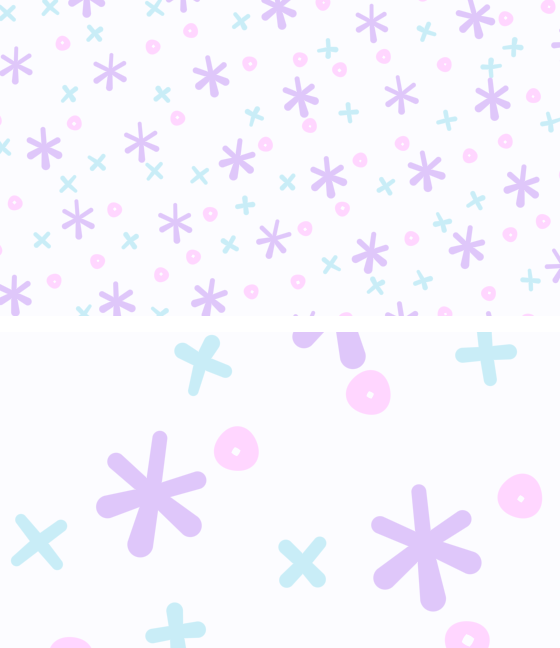
Top: the whole. Bottom: its middle third, enlarged.
This pattern is drawn by a Shadertoy shader. Its source:

```glsl
// Pastel confetti: hand-cut lilac asterisks, pink rings and aqua crosses on white.
// A turned, jittered and gently warped grid deals out the shapes; each one is a
// distance function, and the nearest distance per kind gives a smooth-edged layer.

const vec3 PAPER = vec3(0.99, 0.99, 1.0);
const vec3 LILAC = vec3(0.875, 0.78, 0.98);
const vec3 PINK  = vec3(1.0, 0.84, 1.0);
const vec3 AQUA  = vec3(0.79, 0.93, 0.97);

// Lengths are fractions of the canvas height.
const float CELL        = 0.136;
const float GRID_TURN   = 0.36;
const float WARP        = 0.022;
const float STAR_JITTER = 0.24;   // in cells
const float BIT_JITTER  = 0.48;   // in cells
const float STAR_ARM    = 0.056;
const float STAR_ROOT   = 0.008;
const float TIP_THIN    = 0.0075;
const float TIP_FAT     = 0.0130;
const float CROSS_ARM   = 0.027;
const float CROSS_WIDTH = 0.0072;
const float RING_RADIUS = 0.0235;
const float HOLE_RADIUS = 0.0062;
const float RING_SHARE  = 0.5;    // of the mixed slots
const float CROSS_SHARE = 0.3;    // of the mixed slots
const float PI = 3.14159;

float hash(vec2 p) {
    return fract(sin(dot(p, vec2(127.1, 311.7))) * 43758.545);
}

mat2 turn(float a) {
    return mat2(cos(a), sin(a), -sin(a), cos(a));
}

// Rounded arm from the origin to tip, its radius going from r0 to r1.
float arm(vec2 p, vec2 tip, float r0, float r1) {
    float t = clamp(dot(p, tip) / dot(tip, tip), 0.0, 1.0);
    return length(p - tip * t) - mix(r0, r1, t);
}

// Six arms, slim at the top and heavy at the bottom.
float asterisk(vec2 p, vec2 id) {
    float girth = mix(0.82, 1.05, step(0.5, hash(id + 7.3)));
    float d = 1.0;
    for (int i = 0; i < 6; i++) {
        float k = float(i);
        float wobble = hash(id + k * 1.7) - 0.5;
        float a = PI * (0.5 + k / 3.0) + 0.16 * wobble;
        vec2 dir = vec2(cos(a), sin(a));
        float len = STAR_ARM * (0.82 + 0.18 * abs(dir.y) + 0.12 * wobble) * mix(0.9, 1.0, girth);
        float tip = mix(TIP_THIN, TIP_FAT, 0.5 - 0.5 * dir.y) * girth;
        d = min(d, arm(p, dir * len, STAR_ROOT * girth, tip));
    }
    return d;
}

// Four uneven arms laid as an X.
float crossShape(vec2 p, vec2 id) {
    float d = 1.0;
    for (int i = 0; i < 4; i++) {
        float k = float(i);
        float wobble = hash(id + k * 2.3) - 0.5;
        float a = PI * (0.25 + 0.5 * k) + 0.3 * wobble;
        vec2 tip = vec2(cos(a), sin(a)) * CROSS_ARM * (1.0 + 0.4 * wobble);
        d = min(d, arm(p, tip, CROSS_WIDTH, CROSS_WIDTH * (1.0 - 0.5 * wobble)));
    }
    return d;
}

// Wobbly disc with a small, diamond-like hole off its centre.
float ring(vec2 p, vec2 id) {
    float phase = 6.28 * hash(id + 3.1);
    float a = atan(p.y, p.x);
    float disc = length(p) - RING_RADIUS * (1.0 + 0.04 * sin(3.0 * a + phase));
    vec2 q = abs(p - 0.0025 * vec2(cos(phase), sin(phase)));
    float hole = mix(length(q), q.x + q.y, 0.6) - HOLE_RADIUS * mix(0.6, 1.1, hash(id + 5.9));
    return max(disc, -hole);
}

void mainImage(out vec4 fragColor, in vec2 fragCoord) {
    vec2 p = fragCoord / iResolution.y;
    mat2 grid = turn(GRID_TURN);
    vec2 home = floor(p * grid / CELL);
    float star = 1.0, rings = 1.0, crosses = 1.0;

    for (int y = -1; y <= 1; y++)
    for (int x = -1; x <= 1; x++) {
        vec2 id = home + vec2(x, y);

        // Slots of four: asterisk, ring, mixed, cross
        float slot = mod(id.x + 2.0 * id.y, 4.0);
        bool isStar = slot < 0.5;
        vec2 jitter = vec2(hash(id), hash(id + 19.7)) - 0.5;
        vec2 center = grid * (id + 0.5 + jitter * (isStar ? STAR_JITTER : BIT_JITTER)) * CELL;
        center += WARP * sin(7.0 * center.yx + vec2(1.0, 4.0));

        // Upright on the left, freely tilted towards the right
        float tilt = (hash(id + 41.3) - 0.5) * mix(0.12, 1.1, smoothstep(0.5, 0.9, center.x));
        vec2 q = (p - center) * turn(tilt);
        float pick = hash(id + 11.9);

        if (isStar) star = min(star, asterisk(q, id));
        else if (slot < 1.5 || (slot < 2.5 && pick < RING_SHARE)) rings = min(rings, ring(q, id));
        else if (slot > 2.5 || pick < RING_SHARE + CROSS_SHARE)
            crosses = min(crosses, crossShape((p - center) * turn(1.5 * tilt), id));
    }

    // Layers with smooth edges
    float edge = 0.8 / iResolution.y;
    vec3 color = mix(PAPER, AQUA, smoothstep(edge, -edge, crosses));
    color = mix(color, PINK, smoothstep(edge, -edge, rings));
    color = mix(color, LILAC, smoothstep(edge, -edge, star));
    fragColor = vec4(color, 1.0);
}
```
